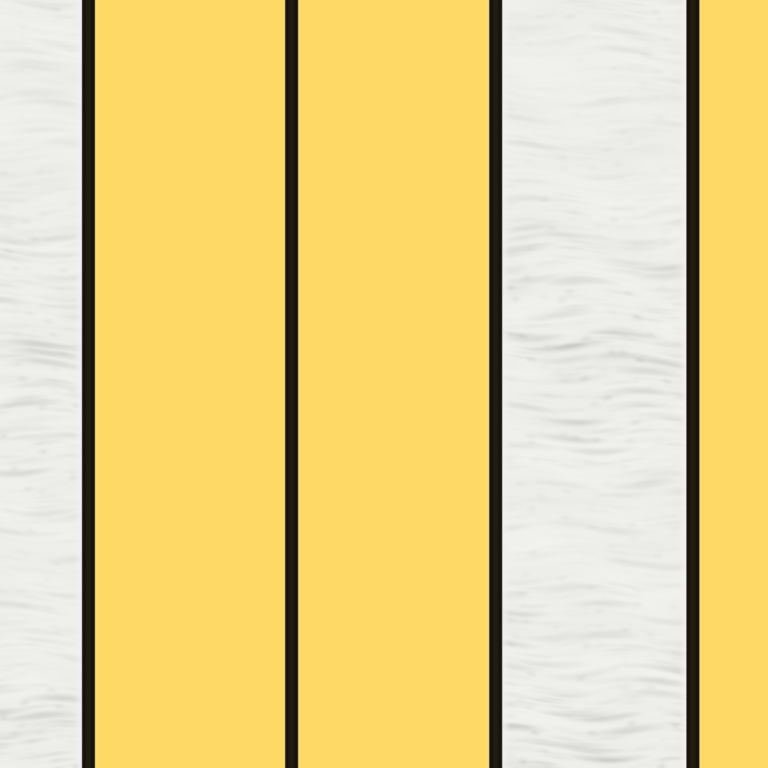
Reproduce this pattern procedurally as a WebGL 1 fragment shader.

```glsl
precision highp float;

uniform vec2 u_resolution;

const float PERIOD = 0.787;        // two yellow panels and one white panel
const float FIRST_LINE = 0.1152;
const float SECOND_LINE = 0.2645;  // offsets inside the period
const float THIRD_LINE = 0.5302;
const float HALF_LINE = 0.0084;

const vec3 YELLOW = vec3(1.00, 0.85, 0.40);
const vec3 YELLOW_RIM = vec3(0.96, 0.88, 0.60);
const vec3 WHITE = vec3(0.937, 0.938, 0.925);
const vec3 WHITE_RIM = vec3(0.94, 0.94, 0.955);
const vec3 GRAIN_SHADE = vec3(0.62, 0.62, 0.59);
const vec3 LINE_EDGE = vec3(0.09, 0.07, 0.04);
const vec3 LINE_CORE = vec3(0.13, 0.11, 0.07);

vec2 hash2(vec2 p) {
  vec2 q = vec2(dot(p, vec2(127.1, 311.7)), dot(p, vec2(269.5, 183.3)));
  return fract(sin(q) * 43758.55);
}

// Cellular noise: soft spots of random strength, one per cell
float cellSpots(vec2 p, float radius) {
  vec2 cell = floor(p);
  float spots = 0.0;
  for (int j = -1; j <= 1; j++) {
    for (int i = -1; i <= 1; i++) {
      vec2 id = cell + vec2(float(i), float(j));
      float dist = length(id + hash2(id) - p);
      float strength = pow(hash2(id + 19.7).x, 3.0);
      spots = max(spots, strength * (1.0 - smoothstep(0.0, radius, dist)));
    }
  }
  return spots;
}

// Layered sines: bands that run across the panel and bend gently
float grainBands(vec2 p) {
  float sum = 0.0;
  float amplitude = 0.5;
  float frequency = 38.0;
  for (int i = 0; i < 4; i++) {
    float phase = float(i) * 2.3;
    float bend = 1.3 * sin(p.x * 19.0 + p.y * 13.0 + phase);
    sum += amplitude * sin(p.y * frequency + bend + phase);
    frequency *= 1.93;
    amplitude *= 0.6;
  }
  return sum;
}

// Pale wood with horizontal grain, hairline cracks and small dents
vec3 whiteWood(vec2 p, float seed) {
  vec2 q = p + vec2(seed * 3.71, seed * 1.37);
  q.y += 0.005 * sin(p.x * 31.0 + p.y * 17.0 + seed) + 0.02 * p.x;
  float patches = 0.5 + 0.5 * sin(p.y * 11.0 + 2.0 * sin(p.x * 7.0 + seed));
  float wear = mix(0.45, 1.0, patches) * mix(1.15, 0.75, p.y);
  float cracks = cellSpots(q * vec2(11.0, 95.0), 0.75);
  float fibres = cellSpots(q * vec2(24.0, 190.0) + 7.3, 0.9);
  float dents = cellSpots(q * vec2(30.0, 55.0) + 3.1, 0.32);
  float shade = wear * (0.36 * cracks + 0.16 * fibres + 0.20 * dents);
  vec3 wood = WHITE + 0.009 * grainBands(q);
  return mix(wood, GRAIN_SHADE, clamp(shade, 0.0, 0.6));
}

// Distance to a line, wrapped around the period
float lineDistance(float u, float position) {
  float d = abs(u - position);
  return min(d, PERIOD - d);
}

// Pale rim that fades away from the line edge
vec3 addRim(vec3 panel, vec3 rim, float edge, float reach, float strength) {
  return mix(panel, rim, strength * (1.0 - smoothstep(0.0, reach, edge)));
}

void main() {
  vec2 p = gl_FragCoord.xy / u_resolution;
  float soft = max(0.0013, 0.75 / u_resolution.x);

  float shifted = p.x - FIRST_LINE;
  float u = mod(shifted, PERIOD);
  float repeatId = floor(shifted / PERIOD);

  float d = min(lineDistance(u, 0.0),
                min(lineDistance(u, SECOND_LINE), lineDistance(u, THIRD_LINE)));
  float edge = d - HALF_LINE;

  // Panels
  vec3 yellow = addRim(YELLOW, YELLOW_RIM, edge, 0.0035, 0.8);
  vec3 white = addRim(whiteWood(p, repeatId + 2.0), WHITE_RIM, edge, 0.012, 0.8);
  vec3 color = mix(yellow, white, step(THIRD_LINE, u));

  // Dividing lines
  vec3 line = mix(LINE_CORE, LINE_EDGE, smoothstep(0.0015, 0.005, d));
  color = mix(line, color, smoothstep(-soft, soft, edge));

  gl_FragColor = vec4(color, 1.0);
}
```
